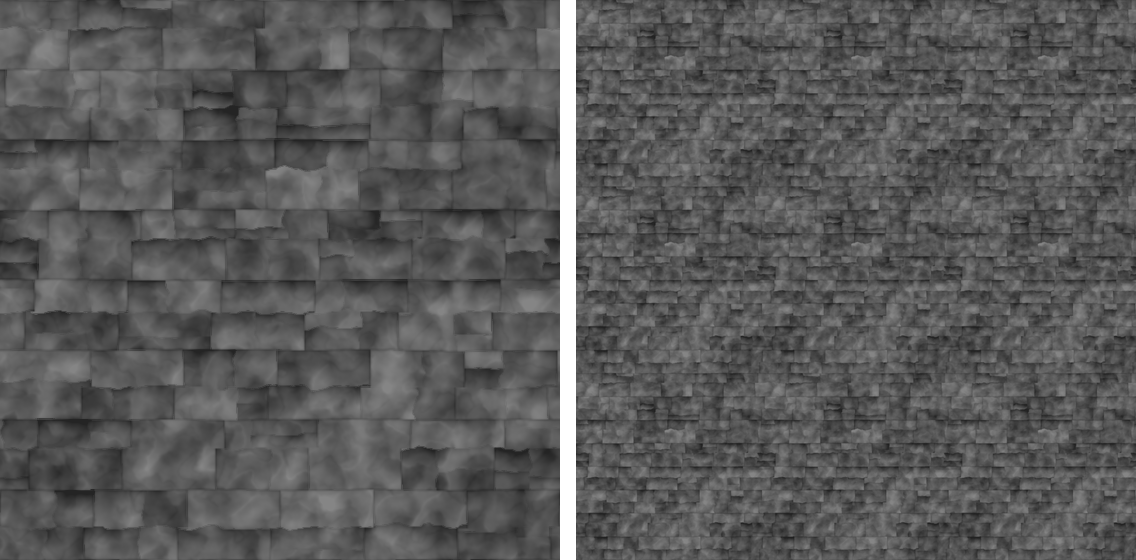
Left, the tile; right, the same tile 3 across and 3 down.
Give the GLSL for this texture, as a WebGL 2 fragment shader.

```glsl
#version 300 es
precision highp float;
precision highp int;
// Tiling wall of stacked grey split-face stones with soft ledge shadows and faint veins.

#define ROWS 8.0
#define COLUMNS 6.0
#define BASE_TONE 0.364
#define TONE_SPREAD 0.10
#define ROUGHNESS 0.24
#define CRAG 0.045
#define VEIN 0.05
#define LEDGE_SHADOW 0.19
#define JOINT_DEPTH 0.055
#define JOINT_WIDTH 0.0016
#define STEP_SHIFT 0.1
#define BROKEN_EDGE 0.13

uniform vec2 u_resolution;
out vec4 fragColor;

float hash(vec2 cell, float seed) {
    uvec3 h = uvec3(ivec3(vec3(cell, seed))) * 1664525u + 1013904223u;
    h.x += h.y * h.z; h.y += h.z * h.x; h.z += h.x * h.y;
    h ^= h >> 16u;
    h.x += h.y * h.z; h.y += h.z * h.x; h.z += h.x * h.y;
    return float(h.z >> 8u) / 16777216.0;
}

float cornerSlope(vec2 corner, vec2 offset, float period, float seed) {
    float angle = 6.2832 * hash(mod(corner, period), seed);
    return dot(vec2(cos(angle), sin(angle)), offset);
}

// Gradient noise that wraps after a whole period.
float noise(vec2 p, float period, float seed) {
    vec2 i = floor(p), f = p - i;
    vec2 s = f * f * f * (f * (f * 6.0 - 15.0) + 10.0);
    vec2 e = vec2(1.0, 0.0);
    float low = mix(cornerSlope(i, f, period, seed),
                    cornerSlope(i + e.xy, f - e.xy, period, seed), s.x);
    float high = mix(cornerSlope(i + e.yx, f - e.yx, period, seed),
                     cornerSlope(i + e.xx, f - e.xx, period, seed), s.x);
    return mix(low, high, s.y);
}

float fbm(vec2 p, float period, float seed) {
    float sum = 0.0, amplitude = 0.64;
    for (int i = 0; i < 4; i++) {
        sum += amplitude * noise(p, period, seed + float(i));
        p *= 2.0; period *= 2.0; amplitude *= 0.38;
    }
    return sum;
}

float wall(vec2 uv) {
    vec2 grid = vec2(COLUMNS, ROWS);
    float broad = fbm(uv * 4.0, 4.0, 31.0);
    uv += 0.004 * vec2(noise(uv * 9.0, 9.0, 11.0), noise(uv * 7.0, 7.0, 12.0));

    // Cells: each row has its own offset and a small step at mid height.
    float row = mod(floor(uv.y * ROWS), ROWS);
    float v = fract(uv.y * ROWS);
    float cut = mix(0.42, 0.6, hash(vec2(row, 0.0), 1.0));
    float shift = v < cut ? STEP_SHIFT : 0.0;
    float x = uv.x * COLUMNS + hash(vec2(row, 0.0), 2.0) + shift;
    vec2 cell = vec2(mod(floor(x), COLUMNS), row);
    vec2 q = vec2(fract(x), v);
    vec2 local = (q - vec2(shift, 0.0)) / grid;
    float cellSeed = 100.0 + cell.x + cell.y * 16.0;

    // Inner splits with broken edges, fading to straight at the cell border.
    vec2 ragged = vec2(fbm(local * 26.0, 64.0, cellSeed),
                       fbm(local * 26.0, 64.0, cellSeed + 500.0));
    vec2 w = q + BROKEN_EDGE * ragged * sin(3.1416 * q);
    vec2 lo = vec2(0.0), hi = vec2(1.0);
    float id = 1.0;
    for (int i = 0; i < 3; i++) {
        float chance = i == 0 ? 0.8 : (i == 1 ? 0.65 : 0.4);
        id *= 2.0;
        if (hash(cell, id + 20.0) > chance) continue;
        float t = mix(0.28, 0.72, hash(cell, id + 60.0));
        vec2 at = mix(lo, hi, t);
        if (i == 0) at.y = cut;
        bool across = i == 1;
        bool upper = across ? w.x > at.x : w.y > at.y;
        if (across) { if (upper) lo.x = at.x; else hi.x = at.x; }
        else { if (upper) lo.y = at.y; else hi.y = at.y; }
        if (upper) id += 1.0;
    }
    vec2 below = (w - lo) / grid, above = (hi - w) / grid;
    float side = min(below.x, above.x);
    float seed = 1000.0 + floor(hash(cell, id + 90.0) * 9000.0);

    // Stone face: own tone, tilt, mottling, crags and veins.
    float shade = BASE_TONE + TONE_SPREAD * (hash(cell, id + 120.0) - 0.5);
    float tilt = hash(cell, id + 150.0) - 0.35;
    shade -= 0.07 * tilt * ((w.y - lo.y) / (hi.y - lo.y) - 0.5);
    float rough = fbm(local * 19.0, 64.0, cellSeed + 900.0);
    shade += ROUGHNESS * rough + 0.11 * broad;
    float crag = fbm(local * 16.0 + 0.5 * rough, 64.0, seed + 7.0);
    shade += CRAG * (smoothstep(-0.09, 0.09, crag) - 0.5);

    // Pale ridges and fainter dark cracks.
    float vein = abs(noise(local * 13.0 + 0.6 * rough, 64.0, seed + 13.0));
    shade += VEIN * exp(-vein * 18.0) * smoothstep(-0.15, 0.2, crag);
    float crack = abs(noise(local * 21.0 + rough, 64.0, seed + 17.0));
    shade -= 0.035 * exp(-crack * 16.0) * smoothstep(0.1, -0.2, crag);

    // Soft shadows below ledges and around each stone.
    float overhang = hash(cell, id + 180.0);
    shade -= LEDGE_SHADOW * overhang * overhang * exp(-above.y / 0.015);
    shade -= 0.02 * exp(-below.y / 0.005);
    shade -= 0.045 * hash(cell, id + 210.0) * exp(-side / 0.007);
    shade -= 0.03 * exp(-(1.0 - v) / (ROWS * 0.01));

    // Thin joints between cells.
    vec2 border = min(q, 1.0 - q) / grid;
    float joint = min(border.x, border.y) / JOINT_WIDTH;
    return shade - JOINT_DEPTH * exp(-joint * joint);
}

void main() {
    float shade = 0.0;
    for (int i = 0; i < 4; i++) {
        vec2 offset = vec2(i % 2, i / 2) - 0.5;
        shade += 0.25 * wall(gl_FragCoord.xy / u_resolution + offset * 0.0022);
    }
    fragColor = vec4(vec3(clamp(shade, 0.14, 0.52)), 1.0);
}
```
